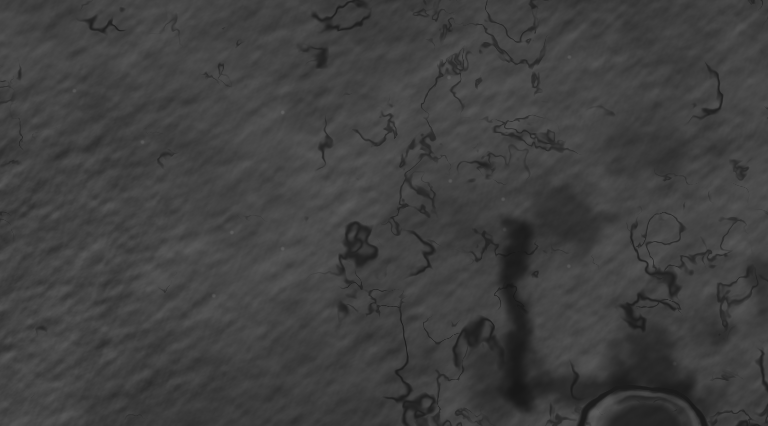
Give the GLSL for this texture map, as a WebGL 2 fragment shader.

```glsl
#version 300 es
precision highp float;
// Dark grey weathered rock with fine embossed grain, branching cracks and sooty stains.

uniform vec2 u_resolution;
out vec4 outColor;

// Tones
const float STONE = 0.252;
const float MOTTLE = 0.13;
const float RELIEF = 0.15;
const float SOOT = 0.075;
const float RIM_LIGHT = 0.035;
// Feature sizes, in canvas heights
const float GRAIN_FREQ = 30.0;
const float CRACK_FREQ = 7.0;
const float CRACK_WIDTH = 0.032;
const float SPECK_CELL = 0.04;
// Layout of the damaged corner
const vec2 DAMAGE_CENTRE = vec2(1.55, 0.12);
const float DAMAGE_REACH = 0.85;
const vec2 TRUNK_TOP = vec2(1.205, 0.46);
const vec2 TRUNK_FOOT = vec2(1.23, 0.09);
const vec2 LEDGE_END = vec2(1.62, 0.08);
const vec2 ARCH_CENTRE = vec2(1.51, -0.02);
const vec2 ARCH_RADII = vec2(0.14, 0.11);

float hash(vec2 p) {
  return fract(sin(dot(p, vec2(127.1, 311.7))) * 43758.5453);
}

float noise(vec2 p) {
  vec2 i = floor(p), f = fract(p);
  f = f * f * f * (f * (f * 6.0 - 15.0) + 10.0);
  float low = mix(hash(i), hash(i + vec2(1, 0)), f.x);
  float high = mix(hash(i + vec2(0, 1)), hash(i + vec2(1, 1)), f.x);
  return mix(low, high, f.y);
}

float fbm(vec2 p) {
  const mat2 turn = mat2(1.6, 1.2, -1.2, 1.6);
  float sum = 0.0, amp = 0.533;
  for (int i = 0; i < 4; i++) {
    sum += amp * noise(p);
    p = turn * p + 17.3;
    amp *= 0.5;
  }
  return sum;
}

float segmentDistance(vec2 p, vec2 a, vec2 b) {
  vec2 ab = b - a;
  return length(p - a - ab * clamp(dot(p - a, ab) / dot(ab, ab), 0.0, 1.0));
}

// Slope of a height field stretched along the rising diagonal
float grainRelief(vec2 p) {
  vec2 q = mat2(0.8, -0.6, 0.6, 0.8) * p * GRAIN_FREQ * vec2(0.65, 1.2);
  return fbm(q) - fbm(q + vec2(0.12, 0.4));
}

// Thin level lines of noise, broken into patches
float cracks(vec2 p, float freq, float damage) {
  float level = abs(fbm(p * freq) - 0.5);
  float patches = fbm(p * 5.5 + freq * 3.1) - mix(0.57, 0.43, damage);
  float presence = smoothstep(0.0, 0.14, patches);
  return presence * (1.0 - smoothstep(0.0, CRACK_WIDTH * (0.5 + presence), level));
}

// Rare pale flecks, one candidate per cell
float specks(vec2 p) {
  vec2 cell = floor(p / SPECK_CELL);
  vec2 centre = 0.3 + 0.4 * vec2(hash(cell + 3.0), hash(cell + 9.0));
  float d = length(fract(p / SPECK_CELL) - centre);
  return step(0.992, hash(cell)) * (1.0 - smoothstep(0.04, 0.16, d));
}

void main() {
  vec2 p = gl_FragCoord.xy / u_resolution.y;
  vec2 warp = vec2(fbm(p * 9.0), fbm(p * 9.0 + 40.0)) - 0.5;
  vec2 w = p + 0.09 * warp;

  float damage = 1.0 - smoothstep(0.1, DAMAGE_REACH, length(p - DAMAGE_CENTRE));

  // Stone body: broad mottling and embossed grain, coarser to the lower left
  float rough = 0.7 + 0.6 * (1.0 - smoothstep(0.0, 0.7, length(p - vec2(0.0, 0.3))));
  float tone = STONE + MOTTLE * (fbm(p * 2.6 + 5.0) - 0.5);
  tone += 0.05 * (fbm(p * 14.0) - 0.5) + RELIEF * rough * grainRelief(p);
  tone += 0.07 * specks(p);

  // Soot: cloudy stains, cracks, then the trunk and the ledge at its foot
  float stain = damage * smoothstep(0.47, 0.72, fbm(p * 6.0 + 23.0));
  float crack = max(cracks(w, CRACK_FREQ, damage), 0.75 * cracks(w, CRACK_FREQ * 1.9, damage));
  float trunk = 1.0 - smoothstep(0.004, 0.05, segmentDistance(w, TRUNK_TOP, TRUNK_FOOT));
  float ledge = 1.0 - smoothstep(0.005, 0.05, segmentDistance(w, TRUNK_FOOT, LEDGE_END));
  float soot = 1.0 - (1.0 - 0.6 * stain) * (1.0 - 0.7 * crack)
                   * (1.0 - 0.75 * trunk) * (1.0 - 0.6 * ledge);

  // Arched hollow with a pale rim on the lower edge
  float arch = (length((p + 0.04 * warp - ARCH_CENTRE) / ARCH_RADII) - 1.0) * ARCH_RADII.y;
  float hollow = 0.65 * (1.0 - smoothstep(-0.05, -0.015, arch));
  float outline = 0.85 * (1.0 - smoothstep(0.003, 0.012, abs(arch - 0.008)));
  float rim = 1.0 - smoothstep(0.002, 0.011, abs(arch + 0.009));
  soot = max(soot * (1.0 - 0.5 * rim), max(hollow, outline));

  tone = mix(tone, SOOT, soot) + RIM_LIGHT * rim;
  outColor = vec4(vec3(clamp(tone, 0.0, 1.0)), 1.0);
}
```
